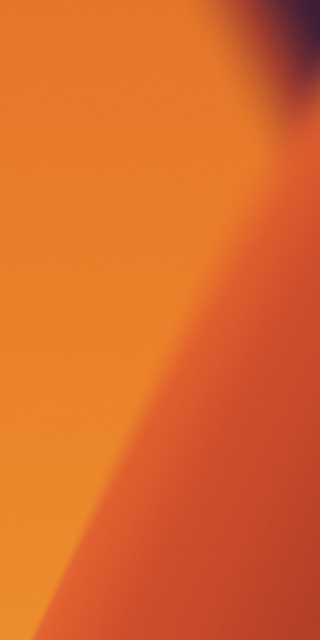
Write a Shadertoy shader that draws this background.

```glsl
// Warm abstract backdrop: an orange field meets a red slope along a gently
// curved diagonal whose edge blurs with height; a plum shadow fills the
// upper right corner. Built from smooth ramps plus a faint cellular grain.

#define EDGE_START 0.10
#define EDGE_SLOPE 0.94
#define EDGE_BEND 0.12
#define BLUR_LOW 0.014
#define BLUR_HIGH 0.105
#define SHADOW_NEAR 0.54
#define SHADOW_FAR 1.00
#define GRAIN 0.010

const vec3 AMBER = vec3(0.925, 0.550, 0.175);
const vec3 ORANGE = vec3(0.920, 0.505, 0.165);
const vec3 TANGERINE = vec3(0.895, 0.465, 0.165);
const vec3 RUST = vec3(0.630, 0.235, 0.180);
const vec3 PLUM = vec3(0.235, 0.110, 0.220);
const vec3 CORAL = vec3(0.880, 0.370, 0.180);
const vec3 RED = vec3(0.800, 0.300, 0.170);
const vec3 BRICK = vec3(0.700, 0.245, 0.155);
const vec3 RIM = vec3(0.910, 0.430, 0.230);

float hash(vec2 cell) {
    vec3 q = fract(vec3(cell.xyx) * 0.1031);
    q += dot(q, q.yzx + 33.33);
    return fract((q.x + q.y) * q.z);
}

// Blend of three colours with the middle one at t = 0.5
vec3 ramp(vec3 a, vec3 b, vec3 c, float t) {
    return t < 0.5 ? mix(a, b, 2.0 * t) : mix(b, c, 2.0 * t - 1.0);
}

// Horizontal position of the diagonal at a given height
float edgeAt(float y) {
    return EDGE_START + y * (EDGE_SLOPE + EDGE_BEND * y);
}

// Orange field with the shadow growing towards the upper right
vec3 orangeField(vec2 uv) {
    vec3 base = ramp(AMBER, ORANGE, TANGERINE, uv.y);
    float shadow = smoothstep(SHADOW_NEAR, SHADOW_FAR, uv.x + uv.y - 1.0);
    return ramp(base, RUST, PLUM, shadow);
}

// Red slope that darkens away from the diagonal
vec3 redSlope(float depth, float y) {
    vec3 col = mix(CORAL, RED, smoothstep(0.0, 0.36, depth));
    col = mix(col, BRICK, smoothstep(0.30, 0.95, depth));
    float rim = exp(-max(depth, 0.0) * 35.0) * (1.0 - smoothstep(0.0, 0.35, y));
    return mix(col, RIM, 0.7 * rim);
}

void mainImage(out vec4 fragColor, in vec2 fragCoord) {
    vec2 uv = fragCoord / iResolution.xy;
    float depth = uv.x - edgeAt(uv.y);

    // Join the two surfaces, sharp at the bottom and soft at the top
    float blur = mix(BLUR_LOW, BLUR_HIGH, smoothstep(0.0, 0.75, uv.y));
    float cover = smoothstep(-blur, blur, depth);
    vec3 col = mix(orangeField(uv), redSlope(depth, uv.y), cover);

    // Fine grain
    col += GRAIN * (hash(floor(uv * vec2(256.0, 512.0))) - 0.5);
    fragColor = vec4(col, 1.0);
}
```
